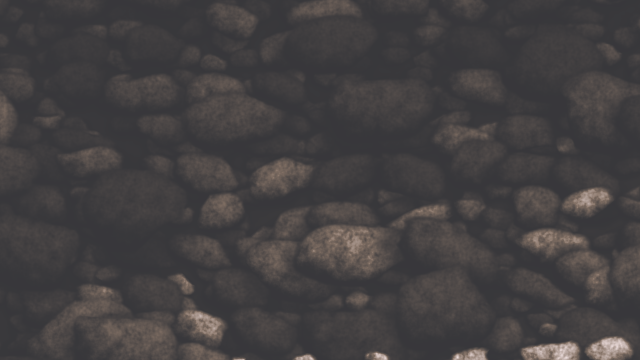
Reproduce this texture procedurally as a Shadertoy shader.

```glsl
// Dim, murky water over a bed of rounded brown stones, with a few dry pale rocks at the shore.

#define WATER vec3(0.218, 0.217, 0.230)    // haze in the gaps between stones
#define STONE_LIGHT vec3(0.27, 0.205, 0.15) // warm light added by a sunlit stone
#define DRY_LIGHT vec3(0.25, 0.26, 0.29)   // extra light on stones above the water
#define SUN 1.1                            // brightness of the stone tops
#define GRAIN 26.0                         // frequency of the stone mottling
#define SPECKLE 105.0                      // frequency of the mineral flecks
#define EDGE 0.005                         // softness of the outlines
#define TILT 0.8                           // range of stone rotation
#define SHADOW 0.75                        // darkness around each stone

vec2 hash2(vec2 p) {
    vec3 q = fract(p.xyx * vec3(0.1031, 0.1030, 0.0973));
    q += dot(q, q.yzx + 33.33);
    return fract((q.xx + q.yz) * q.zy);
}

float corner(vec2 cell, vec2 f, vec2 offset) {
    return dot(hash2(cell + offset) * 2.0 - 1.0, f - offset);
}

float gradientNoise(vec2 p) {
    vec2 cell = floor(p), f = p - cell;
    vec2 u = f * f * f * (f * (f * 6.0 - 15.0) + 10.0);
    float low = mix(corner(cell, f, vec2(0, 0)), corner(cell, f, vec2(1, 0)), u.x);
    float high = mix(corner(cell, f, vec2(0, 1)), corner(cell, f, vec2(1, 1)), u.x);
    return mix(low, high, u.y);
}

float fbm(vec2 p) {
    float sum = 0.0, amplitude = 1.0;
    for (int i = 0; i < 4; i++) {
        sum += amplitude * gradientNoise(p);
        p = mat2(1.6, 1.2, -1.2, 1.6) * p + 7.3;
        amplitude *= 0.6;
    }
    return sum;
}

// Paints one stone over the light level 'glow'.
float drawStone(float glow, vec2 p, vec2 center, vec2 radii, float seed, float sunlit) {
    vec2 rnd = hash2(vec2(seed, seed * 1.7 + 3.0));
    float angle = (rnd.x - 0.5) * TILT, c = cos(angle), s = sin(angle);
    vec2 e = mat2(c, -s, s, c) * (p - center) / radii;
    if (dot(e, e) > 4.0) return glow;

    // Irregular rounded outline, cut by one flat facet
    e += 0.25 * vec2(gradientNoise(e * 1.1 + seed), gradientNoise(e * 1.1 - seed));
    e += 0.04 * gradientNoise(e * 5.0 + seed);
    float r = pow(dot(pow(abs(e), vec2(2.5)), vec2(1.0)), 0.4);
    float facet = 6.2832 * rnd.y;
    r = max(r, 1.28 * dot(e, vec2(cos(facet), sin(facet))));

    // Soft shadow in the gap around and below it
    glow *= 1.0 - SHADOW * (1.0 - smoothstep(0.9, 1.45, length(e + vec2(0.0, 0.15))));

    // Dome lit from above, fading into the murk underneath
    float dome = sqrt(max(0.0, 1.0 - r * r));
    float mottle = fbm(p * GRAIN + seed);
    vec3 normal = normalize(vec3(e * 0.9 + 0.25 * mottle, dome + 0.25));
    float lit = smoothstep(-0.05, 1.0, dot(normal, normalize(vec3(0.2, 0.7, 0.6))));
    lit *= 1.0 - 0.45 * smoothstep(0.75, 1.02, r);

    float flecks = gradientNoise(p * SPECKLE + seed);
    float surface = max(0.15, 1.0 + 0.65 * mottle + 0.55 * flecks);
    float soft = EDGE / radii.y;
    float cover = 1.0 - smoothstep(1.0 - soft, 1.0 + soft, r);
    return mix(glow, sunlit * lit * surface, cover);
}

// One layer of scattered stones; nearer rows overlap farther ones.
float stoneLayer(float glow, vec2 p, float size, float share, float layer) {
    vec2 pitch = size * vec2(1.0, 0.65);
    vec2 home = floor(p / pitch);
    for (int j = 1; j >= -1; j--) {
        for (int i = -1; i <= 1; i++) {
            vec2 id = home + vec2(i, j);
            vec2 place = hash2(id + layer * 19.7);
            vec2 form = hash2(id + layer * 31.1 + 57.0);
            vec2 kind = hash2(id + layer * 43.9 + 113.0);
            if (kind.x > share) continue;
            vec2 center = (id + 0.5 + 0.7 * (place - 0.5)) * pitch;
            vec2 radii = size * mix(vec2(0.40, 0.25), vec2(0.62, 0.40), form);
            float sunlit = SUN * mix(0.18, 1.0, kind.y * kind.y);
            float seed = dot(id, vec2(17.3, 41.7)) + layer * 9.1;
            glow = drawStone(glow, p, center, radii, seed, sunlit);
        }
    }
    return glow;
}

void mainImage(out vec4 fragColor, in vec2 fragCoord) {
    vec2 p = fragCoord / iResolution.y;
    float aspect = iResolution.x / iResolution.y;

    // Submerged bed, from pebbles to boulders
    float glow = 0.05 + 0.04 * fbm(p * 9.0);
    glow = stoneLayer(glow, p, 0.095, 0.95, 1.0);
    glow = stoneLayer(glow, p, 0.175, 0.72, 2.0);
    glow = stoneLayer(glow, p, 0.29, 0.30, 3.0);

    // Murk thickens with distance, to the left and in drifting patches
    float clarity = mix(1.08, 0.5, smoothstep(0.35, 1.0, p.y));
    clarity *= mix(0.78, 1.05, smoothstep(0.0, 0.55, p.x / aspect));
    glow *= clarity * (1.0 + 0.5 * gradientNoise(p * 2.7 + 4.0));

    // Dry rocks along the lower edge, larger to the right
    for (int k = 0; k < 6; k++) {
        float t = float(k) / 5.0;
        vec2 rnd = hash2(vec2(float(k) * 7.0 + 2.0, 81.0));
        vec2 center = vec2(aspect * (mix(0.38, 0.96, t) + 0.05 * (rnd.x - 0.5)), -0.015 + 0.04 * rnd.y * t);
        vec2 radii = mix(0.03, 0.09, t * rnd.x + 0.3 * t) * vec2(1.0, 0.65);
        glow = drawStone(glow, p, center, radii, float(k) * 13.7 + 5.0, 1.9);
    }

    vec3 color = WATER + STONE_LIGHT * min(glow, 1.15) + DRY_LIGHT * max(glow - 1.0, 0.0);
    fragColor = vec4(color, 1.0);
}
```
